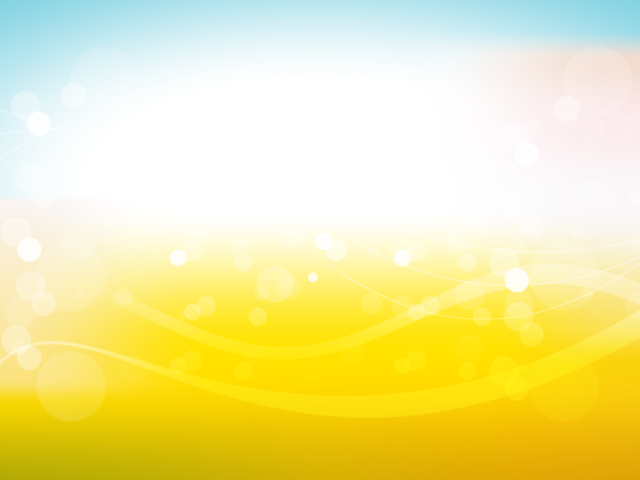
This background is drawn by a WebGL 2 fragment shader. Its source:

```glsl
#version 300 es
precision highp float;
// Sunny backdrop: aqua sky, white glow, golden ground, flowing ribbons and bokeh.

#define SKY_BLUE vec3(0.47, 0.81, 0.88)
#define YELLOW vec3(1.0, 0.89, 0.0)
#define AMBER vec3(1.0, 0.79, 0.0)
#define BLUSH vec3(0.985, 0.955, 0.945)
#define ROW_STEP 0.113
#define COLUMN_STEP 0.467
#define DUST_CELL 0.115
#define DUST_ALPHA 0.16

uniform vec2 u_resolution;
out vec4 fragColor;

float pixel; // size of one pixel in canvas heights

float hash(vec2 c) {
    c = fract(c * vec2(0.1031, 0.1137));
    c += dot(c, c.yx + 33.33);
    return fract((c.x + c.y) * c.x * 91.7);
}

float disc(vec2 p, vec2 center, float radius) {
    return 1.0 - smoothstep(-pixel, pixel, length(p - center) - radius);
}

// Band of given half width around a curve; slope keeps its thickness even.
float band(float offset, float halfWidth) {
    float slope = length(vec2(dFdx(offset), dFdy(offset))) / pixel;
    return 1.0 - smoothstep(-pixel, pixel, abs(offset) / max(slope, 0.5) - halfWidth);
}

float over(float a, float b) { return a + b - a * b; }

// u runs across, t runs down, both from 0 to 1.
vec3 backdrop(float u, float t) {
    float glow = length(vec2((u - 0.5) / 0.85, (t - 0.38) / 0.5));
    vec3 sky = mix(vec3(1.0), SKY_BLUE, smoothstep(0.4, 1.08, glow) * (1.0 - smoothstep(0.4, 0.6, t)));

    // Warm haze at the right, blush at the left
    vec3 haze = mix(vec3(0.95, 0.86, 0.81), vec3(0.99, 0.92, 0.93), smoothstep(0.12, 0.26, t));
    haze = mix(haze, vec3(0.98, 0.97, 0.975), smoothstep(0.26, 0.4, t));
    haze = mix(vec3(1.0), haze, smoothstep(0.62, 1.0, u));
    sky = mix(sky, haze, smoothstep(0.06, 0.13, t) * smoothstep(0.58, 0.85, u));
    sky = mix(sky, BLUSH, smoothstep(0.405, 0.425, t) * (1.0 - smoothstep(0.0, 0.25, u)));

    // Golden ground, paler at both sides
    float left = (1.0 - smoothstep(0.0, 0.33, u)) * (1.0 - smoothstep(0.79, 0.845, t));
    float right = smoothstep(0.75, 1.0, u) * (1.0 - smoothstep(0.68, 0.76, t));
    float ground = smoothstep(0.43, 0.74, t);
    ground = mix(ground, 1.4 * max(t - 0.43, 0.0), left) * (1.0 - 0.28 * right);
    vec3 gold = mix(YELLOW, AMBER, smoothstep(0.7, 0.92, t) * (0.35 + 0.65 * u));
    gold = mix(gold, vec3(0.97, 0.79, 0.08), max(0.7 * left, 0.6 * smoothstep(0.75, 1.0, u)));

    // Darker foot
    vec3 foot = mix(vec3(0.68, 0.65, 0.02), vec3(0.86, 0.63, 0.02), smoothstep(0.1, 0.9, u));
    gold = mix(gold, foot, smoothstep(0.79, 1.04, t) * (0.75 + 0.5 * abs(u - 0.5)));
    return mix(sky, gold, ground);
}

float ribbons(vec2 p) {
    float x = p.x;
    float valley = 0.847 - 0.504 * pow(x - 0.747, 2.0) + 0.189 * exp(-x / 0.113);
    float a = 0.42 * band(p.y - valley, 0.003 + 0.022 * smoothstep(0.1, 0.9, x));
    float wave = 0.653 + 0.083 * cos(5.655 * (x - 0.59));
    a = over(a, 0.3 * smoothstep(0.15, 0.4, x) * band(p.y - wave, 0.013 + 0.008 * smoothstep(0.8, 1.1, x)));
    // Fine threads
    for (int i = 0; i < 3; i++) {
        float k = float(i);
        float thread = 0.665 - 0.07 * k - (1.1 - 0.25 * k) * pow(x - 1.007 - 0.06 * k, 2.0);
        a = over(a, 0.45 * smoothstep(0.58, 0.75, x) * band(p.y - thread, 0.0012));
        float strand = 0.33 - 0.05 * k - (0.65 - 0.45 * k) * x + 0.9 * x * x;
        a = over(a, 0.45 * (1.0 - smoothstep(0.1, 0.28, x)) * band(p.y - strand, 0.0012));
    }
    return a;
}

float bokeh(vec2 p) {
    float a = 0.0;
    for (int i = 0; i < 5; i++) {
        float k = float(i), first = i == 0 ? 1.0 : 0.0;
        float bright = (i == 0 || i == 2) ? 0.88 : 0.36;
        vec2 at = vec2(0.049 + 0.015 * cos(3.14159 * (k + 1.0)) + 0.02 * first,
                       0.257 + ROW_STEP * k - 0.036 * first);
        for (int j = 0; j < 2; j++) {
            float side = float(j);
            // Paired discs near both sides
            vec2 c = at + side * vec2(1.016, 0.064);
            a = over(a, 0.34 * disc(p, c, 0.031));
            a = over(a, bright * disc(p, c + vec2(0.027, 0.037), 0.025));
            // Smaller pairs on the golden rows
            if (i > 1) {
                vec2 s = at + vec2(0.337 + COLUMN_STEP * side, 0.054);
                a = over(a, bright * disc(p, s, 0.017));
                a = over(a, 0.27 * disc(p, s + vec2(0.028, -0.012), 0.021));
                a = over(a, 0.3 * disc(p, s + vec2(0.136, 0.01), 0.019));
            }
            // Large faint discs
            if (i < 3) {
                vec2 b = vec2(0.148 + 1.027 * side + 0.07 * first, 0.345 + 0.23 * k - 0.175 * first);
                a = over(a, 0.15 * disc(p, b, 0.073));
            }
        }
    }
    // Accents in the middle and in the upper corners
    a = over(a, 0.85 * disc(p, vec2(0.674, 0.503), 0.018));
    a = over(a, 0.5 * disc(p, vec2(0.7, 0.521), 0.023));
    a = over(a, 0.8 * disc(p, vec2(0.652, 0.578), 0.01));
    a = over(a, 0.25 * disc(p, vec2(0.573, 0.592), 0.038));
    for (int j = 0; j < 2; j++)
        a = over(a, 0.4 * disc(p, vec2(0.153, 0.199) + float(j) * vec2(1.028, 0.027), 0.027));
    // Scattered faint dust, one disc per cell
    vec2 cell = floor(p / DUST_CELL);
    for (int n = 0; n < 9; n++) {
        vec2 c = cell + vec2(n % 3 - 1, n / 3 - 1);
        vec2 center = (c + 0.2 + 0.6 * vec2(hash(c + 3.0), hash(c + 17.0))) * DUST_CELL;
        float radius = mix(0.008, 0.034, hash(c + 41.0));
        float fade = smoothstep(0.12, 0.4, center.y) * (1.0 - smoothstep(0.7, 0.82, center.y));
        a = over(a, DUST_ALPHA * fade * disc(p, center, radius));
    }
    return a;
}

void main() {
    pixel = 1.0 / u_resolution.y;
    vec2 uv = gl_FragCoord.xy / u_resolution;
    // Canvas heights, measured down from the top
    vec2 p = vec2((gl_FragCoord.x - 0.5 * u_resolution.x) * pixel + 0.6667, 1.0 - uv.y);
    vec3 color = backdrop(uv.x, p.y);
    float low = smoothstep(0.6, 0.78, p.y) * smoothstep(0.08, 0.35, uv.x);
    vec3 light = mix(vec3(1.0), vec3(1.0, 0.96, 0.12), low);
    color = mix(color, light, ribbons(p));
    color = mix(color, light, bokeh(p));
    fragColor = vec4(color, 1.0);
}
```
